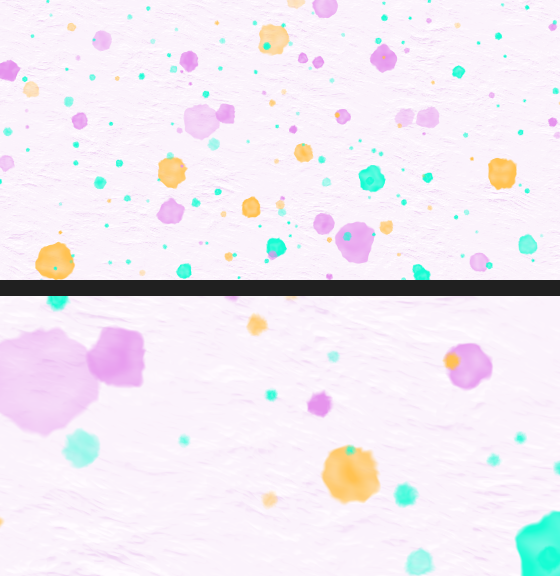
Top, the full canvas; bottom, a detail of the centre.
Give the GLSL for this pattern, as a Shadertoy shader.

```glsl
const vec3 PAPER  = vec3(0.985, 0.953, 0.987);
const vec3 CREASE = vec3(0.925, 0.805, 0.945);
const vec3 RIDGE  = vec3(1.0, 0.985, 1.0);
const vec3 MINT   = vec3(0.09, 0.99, 0.83);
const vec3 AMBER  = vec3(1.0, 0.76, 0.32);
const vec3 LILAC  = vec3(0.90, 0.58, 0.93);

vec3 hash3(vec2 p) {
    vec3 q = fract(p.xyx * vec3(0.1031, 0.1030, 0.0973));
    q += dot(q, q.yxz + 33.33);
    return fract((q.xxy + q.yzz) * q.zyx);
}

float cornerSlope(vec2 cell, vec2 offset) {
    float angle = 6.28318 * hash3(cell).x;
    return dot(vec2(cos(angle), sin(angle)), offset);
}

float gradientNoise(vec2 p) {
    vec2 i = floor(p), f = fract(p), e = vec2(0, 1);
    vec2 u = f * f * f * (f * (f * 6.0 - 15.0) + 10.0);
    return mix(mix(cornerSlope(i, f), cornerSlope(i + e.yx, f - e.yx), u.x),
               mix(cornerSlope(i + e.xy, f - e.xy), cornerSlope(i + e.yy, f - e.yy), u.x), u.y);
}

mat2 rotation(float angle) {
    float c = cos(angle), s = sin(angle);
    return mat2(c, s, -s, c);
}

// Wrinkled height field, stretched along a falling diagonal
float paperHeight(vec2 p) {
    p += 0.025 * vec2(gradientNoise(p * 7.0), gradientNoise(p * 7.0 + 31.0));
    vec2 q = rotation(0.38) * p * vec2(7.0, 16.0);
    float height = 0.0, amplitude = 1.0;
    for (int i = 0; i < 4; i++) {
        height += amplitude * (0.5 - abs(gradientNoise(q + 50.0)));
        q = rotation(0.12) * q * 2.0 + 17.0;
        amplitude *= 0.56;
    }
    return height;
}

// Paper lit from the upper left
vec3 paperColor(vec2 p) {
    const float STEP = 0.003;
    float slope = (paperHeight(p + STEP * vec2(-0.5, 0.86)) - paperHeight(p)) / STEP;
    float relief = slope * 0.022 * (0.85 + 0.8 * gradientNoise(p * 5.0));
    vec3 color = mix(PAPER, CREASE, 0.75 * smoothstep(0.1, 1.3, relief));
    return mix(color, RIDGE, smoothstep(0.0, 0.8, -relief));
}

// Coverage of one uneven paint drop
float dropAlpha(vec2 offset, float radius, vec3 seed) {
    vec2 q = offset / radius;
    vec2 shift = seed.xy * 60.0;
    q += 0.32 * vec2(gradientNoise(q * 1.1 + shift), gradientNoise(q * 1.1 + shift.yx + 9.0));
    float d = length(q) + 0.10 * gradientNoise(q * 3.5 + shift);
    float softness = max(0.0035, 1.0 / iResolution.y) / radius;
    float shape = 1.0 - smoothstep(1.0 - softness, 1.0 + softness, d);

    // Pigment gathers at the rim or in the middle
    float rim = smoothstep(0.5, 0.95, d);
    float core = 1.0 - smoothstep(0.0, 0.9, d);
    float pooling = mix(rim, core, step(0.5, seed.z));
    float wash = gradientNoise(q * 1.6 + shift.yx);
    float opacity = mix(0.34, 1.12, seed.x);
    return shape * clamp(opacity * (0.86 + 0.22 * pooling + 0.35 * wash), 0.0, 1.0);
}

vec3 pickPaint(float pick, float mintShare) {
    float amberEnd = mix(mintShare, 1.0, 0.52);
    return pick < mintShare ? MINT : pick < amberEnd ? AMBER : LILAC;
}

// One layer of scattered drops, at most one per grid cell
vec3 splatter(vec3 color, vec2 p, float cellSize, vec2 radii, float chance, float mintShare, float seed) {
    vec2 home = floor(p / cellSize);
    for (int y = -1; y <= 1; y++)
    for (int x = -1; x <= 1; x++) {
        vec2 cell = home + vec2(x, y);
        vec3 place = hash3(cell + seed);
        float crowding = 0.35 * gradientNoise(cell * cellSize * 2.7 + 4.0);
        if (place.z > chance + crowding) continue;
        vec3 look = hash3(cell + seed + 71.0);
        vec3 tint = hash3(cell + seed + 143.0);
        float radius = mix(radii.x, radii.y, look.y * look.y);
        vec2 offset = p - (cell + place.xy) * cellSize;
        if (length(offset) > radius * 1.6 + 0.006) continue;
        color = mix(color, pickPaint(tint.x, mintShare), dropAlpha(offset, radius, look));
    }
    return color;
}

void mainImage(out vec4 fragColor, in vec2 fragCoord) {
    vec2 p = fragCoord / iResolution.y;
    vec3 color = paperColor(p);
    color = splatter(color, p, 0.25, vec2(0.034, 0.074), 0.60, 0.42, 12.0);
    color = splatter(color, p, 0.125, vec2(0.014, 0.032), 0.33, 0.46, 205.0);
    color = splatter(color, p, 0.08, vec2(0.005, 0.013), 0.36, 0.66, 418.0);
    fragColor = vec4(color, 1.0);
}
```
